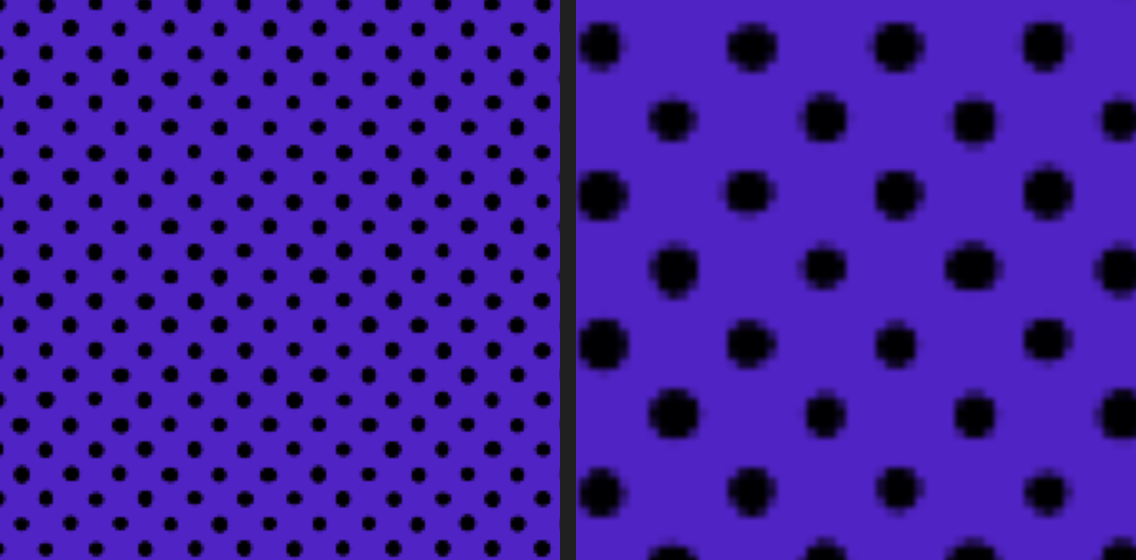
Left, the full canvas; right, a detail of the centre.
Give the GLSL for this pattern, as a WebGL 1 fragment shader.

```glsl
precision highp float;
// Staggered rows of small, soft, slightly uneven black dots on violet.

uniform vec2 u_resolution;

const vec3 GROUND = vec3(0.314, 0.137, 0.772);
const vec3 INK = vec3(0.0, 0.0, 0.01);
const vec2 REPEATS = vec2(11.28, 11.31);  // cells across and up, two dots each
const vec2 ORIGIN = vec2(0.082, 0.0205);  // centre of the first dot
const float RADIUS = 0.155;               // all lengths below are in cells
const float SIZE_VARIATION = 0.016;
const float ASPECT_VARIATION = 0.07;
const float JITTER = 0.018;
const float WOBBLE = 0.009;
const float SOFTNESS = 0.035;
const float GRAIN = 170.0;                // coarse samples across the canvas
const float TAU = 6.2831853;

vec3 hash3(vec2 p) {
  vec3 q = fract(p.xyx * vec3(0.1031, 0.1030, 0.0973));
  q += dot(q, q.yxz + 33.33);
  return fract((q.xxy + q.yzz) * q.zyx);
}

// Ink of the nearest dot in one square lattice
float latticeInk(vec2 p, float seed) {
  vec2 id = floor(p + 0.5);
  vec3 place = hash3(id + seed) * 2.0 - 1.0;
  vec3 form = hash3(id + seed + 57.0);
  vec2 d = p - id - JITTER * place.xy;

  float stretch = 1.0 + ASPECT_VARIATION * (form.x * 2.0 - 1.0);
  d *= vec2(stretch, 1.0 / stretch);
  float angle = atan(d.y, d.x + 1e-5);
  float radius = RADIUS + SIZE_VARIATION * place.z
               + WOBBLE * (form.z - 0.3) * cos(3.0 * angle + TAU * form.y);
  return 1.0 - smoothstep(-SOFTNESS, SOFTNESS, length(d) - radius);
}

// Two lattices offset by half a cell form the staggered rows
float dotInk(vec2 uv) {
  vec2 p = (uv - ORIGIN) * REPEATS;
  return max(latticeInk(p, 11.0), latticeInk(p + 0.5, 83.0));
}

// Blend between coarse samples for softly stepped edges
float coarseInk(vec2 uv) {
  vec2 g = uv * GRAIN - 0.5;
  vec2 base = floor(g);
  vec2 f = smoothstep(0.0, 1.0, g - base);
  vec2 a = (base + 0.5) / GRAIN;
  vec2 b = (base + 1.5) / GRAIN;
  float low = mix(dotInk(a), dotInk(vec2(b.x, a.y)), f.x);
  float high = mix(dotInk(vec2(a.x, b.y)), dotInk(b), f.x);
  return mix(low, high, f.y);
}

void main() {
  vec2 uv = gl_FragCoord.xy / u_resolution;
  gl_FragColor = vec4(mix(GROUND, INK, coarseInk(uv)), 1.0);
}
```
